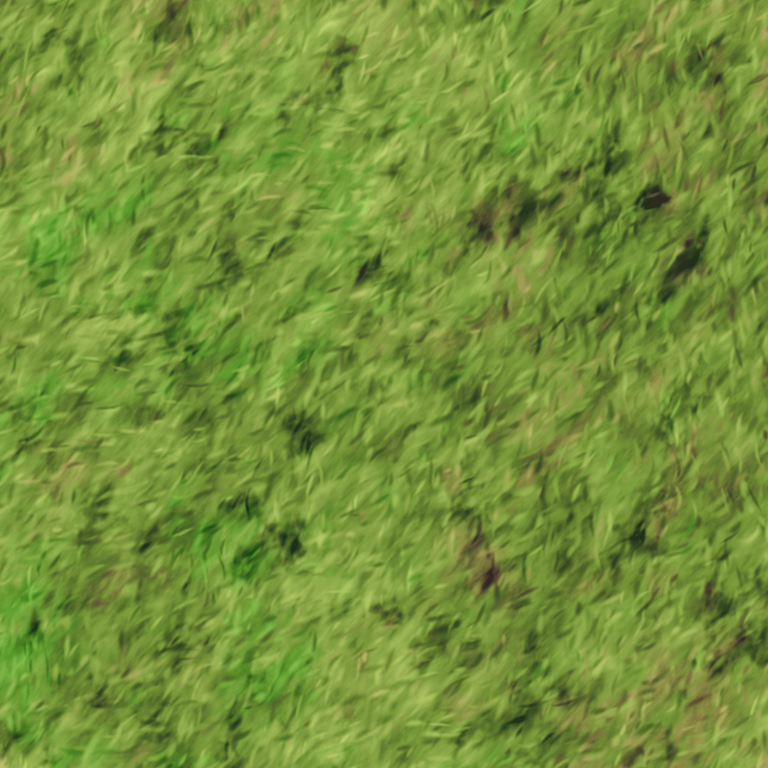
Give the GLSL for this texture, as a WebGL 2 fragment shader.

```glsl
#version 300 es
precision highp float;
// Sunlit lawn: soft, short blades lean up to the right over streaked turf.
// Scattered strokes are blended as tone and hue, shaded by noise tufts,
// then coloured by a ramp from deep shade through green to pale tips.
uniform vec2 u_resolution;
out vec4 fragColor;

// Integer hash: three random values in 0..1 for a lattice point.
vec3 hash3(ivec3 cell) {
    uvec3 v = uvec3(cell) * 1664525u + 1013904223u;
    v.x += v.y * v.z; v.y += v.z * v.x; v.z += v.x * v.y;
    v ^= v >> 16u;
    v.x += v.y * v.z; v.y += v.z * v.x; v.z += v.x * v.y;
    return vec3(v >> 8u) / 16777216.0;
}

// Smooth value noise in 0..1.
float noise(vec2 p, int seed) {
    ivec2 i = ivec2(floor(p));
    vec2 f = fract(p);
    f = f * f * (3.0 - 2.0 * f);
    float a = hash3(ivec3(i, seed)).x;
    float b = hash3(ivec3(i + ivec2(1, 0), seed)).x;
    float c = hash3(ivec3(i + ivec2(0, 1), seed)).x;
    float d = hash3(ivec3(i + ivec2(1, 1), seed)).x;
    return mix(mix(a, b, f.x), mix(c, d, f.x), f.y);
}

// Layered noise, centred on zero.
float fbm(vec2 p, int seed) {
    float sum = 0.0, gain = 0.5;
    for (int k = 0; k < 4; k++) {
        sum += gain * (noise(p, seed + k) - 0.5);
        p = mat2(1.6, 1.2, -1.2, 1.6) * p;
        gain *= 0.55;
    }
    return sum;
}

// Coordinates along and across a given direction.
vec2 alongAcross(vec2 p, float angle) {
    float c = cos(angle), s = sin(angle);
    return vec2(c * p.x + s * p.y, c * p.y - s * p.x);
}

// Tone and hue offsets of the blades, painted over a starting value.
vec2 paintBlades(vec2 p, float lean, vec2 paint) {
    const float cellSize = 0.036;
    ivec2 home = ivec2(floor(p / cellSize));
    for (int k = 0; k < 6; k++)
    for (int j = -1; j <= 1; j++)
    for (int i = -1; i <= 1; i++) {
        ivec2 cell = home + ivec2(i, j);
        vec3 place = hash3(ivec3(cell, 100 + k));
        vec3 shape = hash3(ivec3(cell, 200 + k));
        vec3 look = hash3(ivec3(cell, 300 + k));
        vec2 centre = (vec2(cell) + place.xy) * cellSize;
        vec2 q = alongAcross(p - centre, lean + (place.z - 0.5) * 1.3);
        q.y += (shape.z - 0.5) * 20.0 * q.x * q.x;
        float halfLength = mix(0.01, 0.028, shape.x);
        float reach = abs(q.x) / halfLength;
        float width = mix(0.0038, 0.0085, shape.y) * (1.0 - 0.4 * reach);
        if (reach < 1.0) {
            float cover = 1.0 - smoothstep(0.0, width, abs(q.y));
            cover *= 1.0 - smoothstep(0.2, 1.0, reach);
            vec2 blade = vec2(look.x - 0.48, look.y + look.z - 1.0);
            paint = mix(paint, blade * vec2(0.72, 0.9), 0.75 * cover);
        }
    }
    return paint;
}

void main() {
    vec2 p = gl_FragCoord.xy / u_resolution.y;

    // Blades lie flatter on the left and stand steeper on the right.
    float lean = mix(0.72, 1.2, p.x) + 1.6 * fbm(p * 7.0, 1);

    // Turf streaks beneath and between the blades.
    vec2 grain = alongAcross(p + 0.04 * fbm(p * 9.0, 9), 0.88);
    float streak = fbm(grain * vec2(28.0, 75.0), 20);
    vec2 paint = paintBlades(p, lean, vec2(0.6 * streak, 0.0));

    // Broad light patches, tufts, and small shaded gaps.
    float tone = 0.56 + paint.x + 0.42 * fbm(p * 4.5, 30);
    tone += 0.38 * fbm(grain * vec2(17.0, 32.0), 80) + 0.06 * fbm(p * 110.0, 60);
    float gaps = fbm(grain * vec2(17.0, 27.0), 40) + 0.4 * fbm(p * 4.0, 50);
    tone -= 0.36 * smoothstep(0.09, 0.36, gaps);

    // Deep shade, green, pale tips.
    vec3 colour = mix(vec3(0.15, 0.19, 0.08), vec3(0.455, 0.58, 0.21), clamp(2.0 * tone, 0.0, 1.0));
    colour = mix(colour, vec3(0.74, 0.82, 0.43), clamp(2.0 * tone - 1.0, 0.0, 1.0));

    // Lush growth toward the left, dry straw toward the right.
    float dryness = 0.6 * paint.y + 1.1 * fbm(p * 6.0, 70) + 0.4 * (p.x - 0.5);
    dryness += 1.2 * fbm(grain * vec2(15.0, 24.0), 90);
    colour += vec3(0.10, -0.05, 0.06) * smoothstep(0.08, 0.75, dryness);
    colour += vec3(-0.11, 0.01, -0.05) * smoothstep(0.05, 0.75, -dryness);
    float shade = 1.0 - smoothstep(0.1, 0.35, tone);
    colour += vec3(-0.02, 0.0, 0.02) * shade;

    fragColor = vec4(clamp(colour, 0.0, 1.0), 1.0);
}
```
